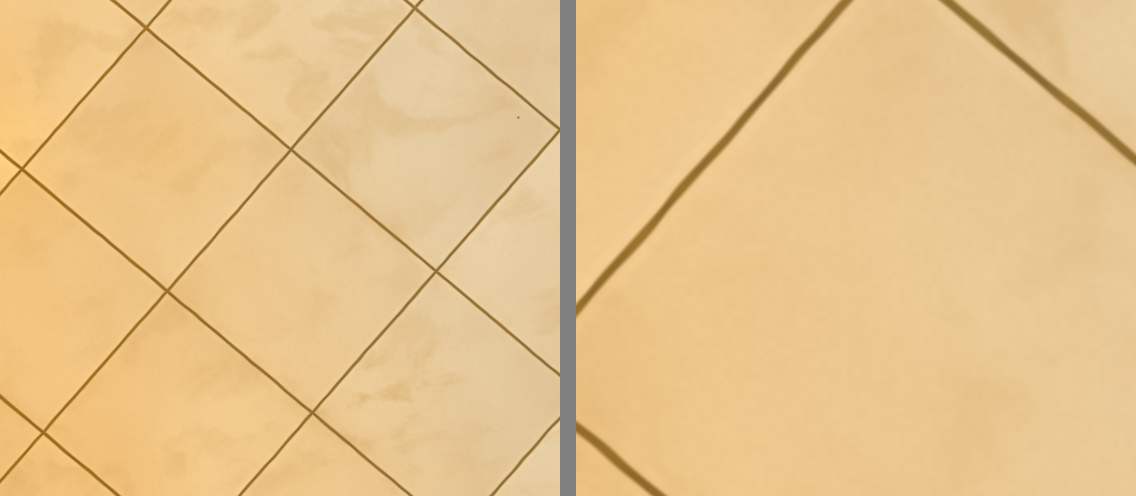
Left, the full canvas; right, a detail of the centre.
Reproduce this texture procedurally as a WebGL 1 fragment shader.

```glsl
precision highp float;

uniform vec2 u_resolution;

// Tile lattice, in units of the canvas height
const vec2 CORNER = vec2(0.5868, 0.6985);
const vec2 EDGE_A = vec2(0.2926, -0.2456);
const vec2 EDGE_B = vec2(-0.2500, -0.2853);

const vec3 WARM = vec3(0.952, 0.762, 0.482);
const vec3 CREAM = vec3(0.935, 0.785, 0.555);
const vec3 PALE = vec3(0.900, 0.795, 0.625);
const vec3 GLOW = vec3(0.990, 0.800, 0.480);
const vec3 STAIN = vec3(0.800, 0.610, 0.330);
const vec3 GROUT_WARM = vec3(0.580, 0.390, 0.080);
const vec3 GROUT_PALE = vec3(0.540, 0.405, 0.170);

float hash(vec2 p) {
  vec3 q = fract(vec3(p.xyx) * 0.1031);
  q += dot(q, q.yzx + 33.33);
  return fract((q.x + q.y) * q.z);
}

float noise(vec2 p) {
  vec2 i = floor(p);
  vec2 f = fract(p);
  f = f * f * (3.0 - 2.0 * f);
  return mix(mix(hash(i), hash(i + vec2(1.0, 0.0)), f.x),
             mix(hash(i + vec2(0.0, 1.0)), hash(i + vec2(1.0, 1.0)), f.x), f.y);
}

float fbm(vec2 p) {
  float sum = 0.0;
  float gain = 0.5;
  for (int i = 0; i < 5; i++) {
    sum += gain * noise(p);
    p = mat2(1.6, 1.2, -1.2, 1.6) * p + 7.3;
    gain *= 0.5;
  }
  return sum;
}

float cross2(vec2 a, vec2 b) {
  return a.x * b.y - a.y * b.x;
}

// Soft round patch with the given centre and radii
float patchAt(vec2 p, vec2 centre, vec2 radius) {
  vec2 d = (p - centre) / radius;
  return exp(-dot(d, d));
}

// Position in lattice steps along both tile edges
vec2 latticeCoord(vec2 p) {
  vec2 d = p - CORNER;
  return vec2(cross2(d, EDGE_B), cross2(EDGE_A, d)) / cross2(EDGE_A, EDGE_B);
}

// Distances to the nearest grout line of each direction
vec2 groutDistance(vec2 cell) {
  vec2 spacing = abs(cross2(EDGE_A, EDGE_B)) / vec2(length(EDGE_B), length(EDGE_A));
  return (0.5 - abs(fract(cell) - 0.5)) * spacing;
}

// Warm light from the left fading to pale on the right
vec3 lightColor(vec2 p) {
  float t = p.x + 0.38 * (p.y - 0.5);
  vec3 color = mix(WARM, CREAM, smoothstep(-0.1, 0.5, t));
  color = mix(color, PALE, smoothstep(0.4, 1.0, t));
  return mix(color, GLOW, 0.75 * patchAt(p, vec2(-0.03, 0.69), vec2(0.13, 0.14)));
}

// Cloudy glaze, with its own pattern and strength on every tile
vec3 glaze(vec3 color, vec2 p, vec2 tile) {
  vec2 offset = 19.0 * vec2(hash(tile + 40.0), hash(tile + 71.0));
  float clouds = fbm(p * 5.0 + offset);
  float wisps = fbm(p * vec2(13.0, 17.0) + offset + 3.0 * clouds);
  float strength = mix(0.10, 0.24, hash(tile + 13.0));
  float blotch = patchAt(p, vec2(0.79, 0.20), vec2(0.13, 0.09));
  float warmth = patchAt(p, vec2(0.34, 0.70), vec2(0.13, 0.11));
  color *= 1.0 + 0.022 * (hash(tile + 25.0) - 0.5);
  color += 0.10 * (clouds - 0.48) * vec3(0.5, 0.8, 1.0);
  color = mix(color, WARM, 0.45 * warmth);
  color = mix(color, STAIN, strength * smoothstep(0.48, 0.78, wisps));
  return mix(color, STAIN, 0.55 * blotch * smoothstep(0.42, 0.70, wisps));
}

// Patchy dirt gathered beside the falling grout lines
float grime(vec2 p, float distanceToLine) {
  float cover = smoothstep(0.42, 0.72, fbm(p * 6.0 + 4.7));
  float grain = 0.6 + 0.8 * noise(p * 75.0);
  return cover * grain * exp(-distanceToLine / 0.014);
}

float groutMask(float d, float halfWidth, float soft) {
  return 1.0 - smoothstep(halfWidth - soft, halfWidth + soft, d);
}

void main() {
  vec2 p = gl_FragCoord.xy / u_resolution.y;
  float pixel = 1.0 / u_resolution.y;

  // Slightly uneven lattice
  vec2 wobble = vec2(noise(p * 38.0), noise(p * 38.0 + 50.0)) - 0.5;
  vec2 cell = latticeCoord(p + 0.0016 * wobble);
  vec2 d = groutDistance(cell);

  // Tile surface
  vec3 color = glaze(lightColor(p), p, floor(cell));
  color = mix(color, STAIN, 0.42 * grime(p, d.y));
  float rim = exp(-pow((min(d.x, d.y) - 0.008) / 0.004, 2.0));
  color += 0.014 * rim;
  color += 0.012 * (noise(p * 230.0) - 0.5);

  // Small speck
  float speck = length(p - vec2(1.045, 0.763));
  color = mix(color, GROUT_PALE, 0.75 * groutMask(speck, 0.0025, max(0.0015, pixel)));

  // Grout, a little wider and darker towards the left
  float soft = max(0.0019, pixel);
  float left = 1.0 - smoothstep(0.0, 0.7, p.x);
  float wear = noise(p * 55.0 + 9.0);
  float halfWidth = 0.0029 + 0.0008 * (wear - 0.5);
  float grout = max(groutMask(d.x, halfWidth, soft),
                    groutMask(d.y, halfWidth + 0.0005 * left, soft));
  vec3 groutColor = mix(GROUT_PALE, GROUT_WARM, left) * (0.92 + 0.16 * wear);
  color = mix(color, groutColor, 0.92 * grout);

  gl_FragColor = vec4(clamp(color, 0.0, 1.0), 1.0);
}
```
